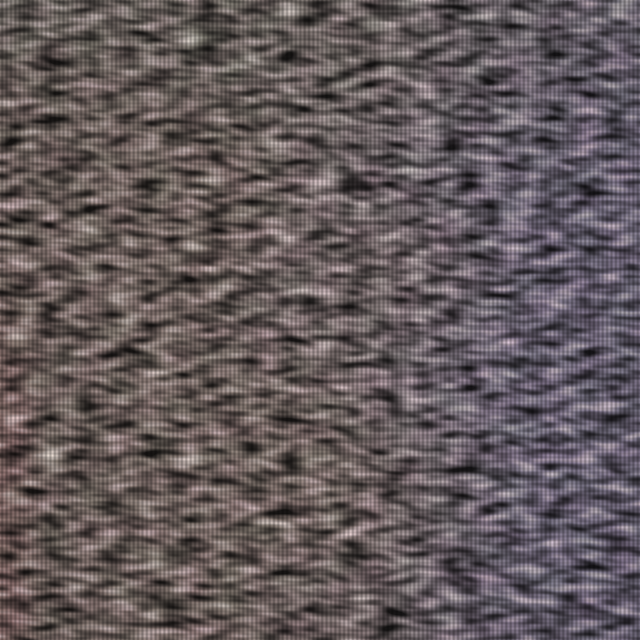
Write a WebGL 1 fragment shader that draws this texture.

```glsl
precision highp float;
// Analogue screen static: short horizontal streaks behind a fine phosphor grid, with drifting tints.
uniform vec2 u_resolution;

const float TAU = 6.2831853;

const vec2 STREAK_FREQ = vec2(19.0, 64.0);   // main streaks per canvas
const vec2 FINE_FREQ = vec2(32.0, 104.0);    // thin streaks
const vec2 BLOT_FREQ = vec2(17.0, 36.0);     // thicker dark and light blots
const float FINE_WEIGHT = 0.85;
const float BLOT_WEIGHT = 0.48;
const float SLANT = 0.08;                    // shear of the crossing layers
const float WARP = 0.003;                    // vertical waviness

const float BRIGHTNESS = 0.348;
const float CONTRAST = 0.335;
const float DARKEST = 0.07;
const vec2 GRID_COUNT = vec2(146.0, 170.0);  // phosphor columns and scan rows
const vec2 GRID_DEPTH = vec2(0.14, 0.05);
const float VIGNETTE = 0.16;

const vec3 WARM_TINT = vec3(1.13, 1.0, 0.955);
const vec3 VIOLET_TINT = vec3(1.07, 1.0, 1.18);
const vec3 TOP_TINT = vec3(1.05, 1.01, 0.96);
const vec3 EDGE_TINT = vec3(1.20, 0.97, 0.94);
const vec3 GLOW_TINT = vec3(1.08, 1.0, 1.01);  // bright streaks wash out to this
const float GLOW_WASH = 0.6;
const float CHROMA = 0.05;

vec2 gradientAt(vec2 cell) {
  vec3 p = fract(cell.xyx * vec3(0.1031, 0.1030, 0.0973));
  p += dot(p, p.yzx + 33.33);
  float angle = TAU * fract((p.x + p.y) * p.z);
  return vec2(cos(angle), sin(angle));
}

float gradientNoise(vec2 p) {
  vec2 i = floor(p);
  vec2 f = p - i;
  vec2 u = f * f * f * (f * (f * 6.0 - 15.0) + 10.0);
  float a = dot(gradientAt(i), f);
  float b = dot(gradientAt(i + vec2(1.0, 0.0)), f - vec2(1.0, 0.0));
  float c = dot(gradientAt(i + vec2(0.0, 1.0)), f - vec2(0.0, 1.0));
  float d = dot(gradientAt(i + 1.0), f - 1.0);
  return mix(mix(a, b, u.x), mix(c, d, u.x), u.y);
}

vec2 shear(vec2 p, float slope) {
  return vec2(p.x, p.y + slope * p.x);
}

// Layers of stretched noise, sheared both ways so that streaks cross.
float streaks(vec2 uv) {
  vec2 p = uv + vec2(0.0, WARP * gradientNoise(uv * vec2(13.0, 19.0) + 91.0));
  float broad = gradientNoise(shear(p, -SLANT) * STREAK_FREQ + 11.0);
  float fine = gradientNoise(shear(p, SLANT) * FINE_FREQ + 37.0);
  float blot = gradientNoise(shear(p, SLANT * 0.5) * BLOT_FREQ + 71.0);
  return broad + FINE_WEIGHT * fine + BLOT_WEIGHT * blot;
}

// Warm on the left, violet on the right, neutral at the top.
vec3 screenTint(vec2 uv) {
  float drift = 0.25 * gradientNoise(uv * 3.0 + 5.0);
  vec3 tint = mix(WARM_TINT, VIOLET_TINT, smoothstep(0.35, 1.0, uv.x + drift));
  tint = mix(tint, TOP_TINT, 0.7 * smoothstep(0.7, 1.0, uv.y + drift) * (1.0 - 0.6 * uv.x));
  float edge = (1.0 - smoothstep(0.0, 0.09, uv.x)) * (1.0 - smoothstep(0.3, 0.7, uv.y));
  return mix(tint, EDGE_TINT, edge);
}

void main() {
  vec2 uv = gl_FragCoord.xy / u_resolution;
  float light = max(BRIGHTNESS + CONTRAST * streaks(uv), DARKEST);
  vec3 tint = mix(screenTint(uv), GLOW_TINT, GLOW_WASH * smoothstep(0.38, 0.58, light));

  // Phosphor grid and soft falloff towards the corners.
  vec2 grid = 1.0 + GRID_DEPTH * cos(TAU * uv * GRID_COUNT);
  vec2 centred = uv - 0.5;
  light *= grid.x * grid.y * (1.03 - VIGNETTE * dot(centred, centred));

  // Faint green and pink patches of chroma noise.
  float chroma = CHROMA * gradientNoise(uv * vec2(18.0, 26.0) + 53.0);
  vec3 color = light * tint * (1.0 + chroma * vec3(1.0, -0.6, 0.6));
  gl_FragColor = vec4(clamp(color, 0.0, 1.0), 1.0);
}
```
